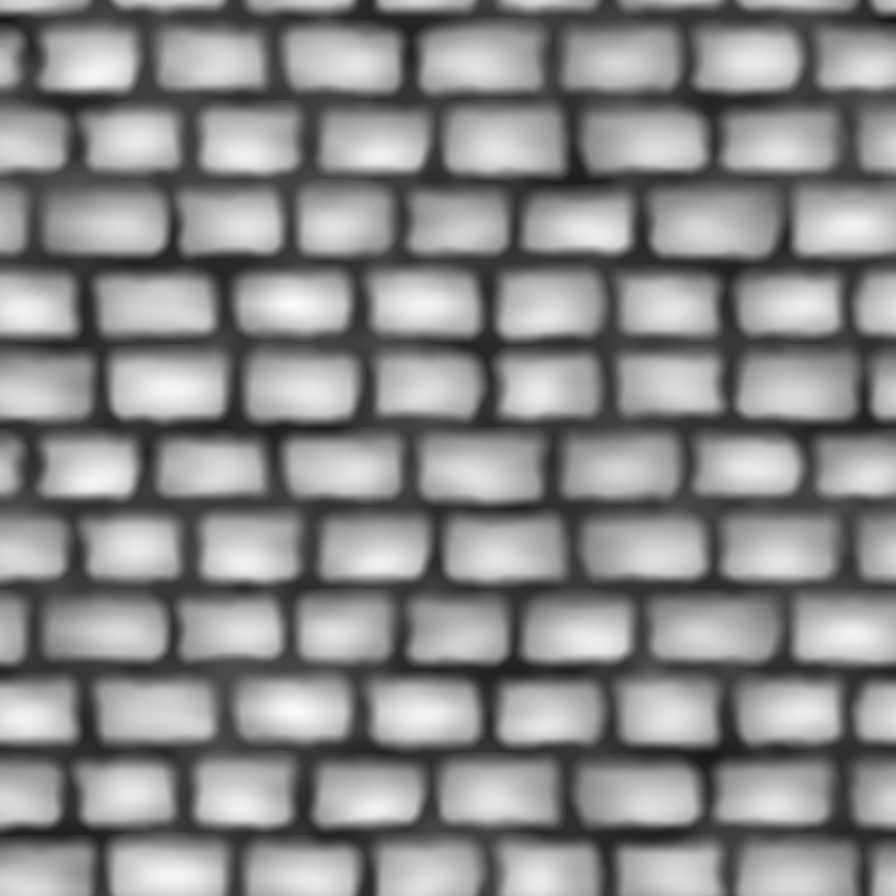
Give the GLSL for this texture map, as a three.js fragment shader.

```glsl
varying vec2 vUv;

float hash(vec2 p) {
  vec3 q = fract(vec3(p.xyx) * 0.1031);
  q += dot(q, q.yzx + 33.33);
  return fract((q.x + q.y) * q.z);
}

// Value noise that wraps after the given number of lattice cells
float noise(vec2 p, float period) {
  vec2 i = floor(p), f = fract(p);
  f = f * f * (3.0 - 2.0 * f);
  vec2 a = mod(i, period), b = mod(i + 1.0, period);
  return mix(mix(hash(a), hash(vec2(b.x, a.y)), f.x),
             mix(hash(vec2(a.x, b.y)), hash(b), f.x), f.y);
}

// Joint rhythm of a course: offset, drift amount, drift phase
vec3 courseRhythm(float kind) {
  if (kind < 0.5) return vec3(0.255, 0.10, -2.92);
  if (kind < 1.5) return vec3(0.515, 0.10, -3.90);
  if (kind < 2.5) return vec3(0.170, 0.16, 0.67);
  if (kind < 3.5) return vec3(0.740, 0.09, -0.67);
  return vec3(0.785, 0.08, 0.20);
}

float jointAt(float i, vec3 rhythm) {
  return i + rhythm.x + rhythm.y * sin(i * 6.28318 / 7.0 + rhythm.z);
}

float roundedBox(vec2 p, vec2 halfSize, float radius) {
  vec2 d = abs(p) - halfSize + radius;
  return length(max(d, 0.0)) + min(max(d.x, d.y), 0.0) - radius;
}

void main() {
  // Eleven courses, counted downward; five kinds recur
  vec2 p = vec2(vUv.x, 1.0 - vUv.y) * 11.0 - vec2(0.0, 0.235);
  p.y += 0.07 * (noise(p, 11.0) - 0.5);
  float course = mod(floor(p.y), 11.0);
  float kind = course < 8.5 ? mod(course, 5.0) : (course < 9.5 ? 1.0 : 4.0);
  vec3 rhythm = courseRhythm(kind);
  if (course > 8.5 && course < 9.5) rhythm.x -= 0.045;

  // Brick enclosing this point, seven to a course
  vec2 grain = vec2(p.x, kind + fract(p.y));
  float along = vUv.x * 7.0 + 0.07 * (noise(grain * 2.0, 22.0) - 0.5);
  float first = floor(along - rhythm.x);
  float left = 0.0, right = 1.0, index = 0.0;
  for (int n = -1; n <= 1; n++) {
    float i = first + float(n);
    float a = jointAt(i, rhythm), b = jointAt(i + 1.0, rhythm);
    if (along >= a && along < b) {
      left = a;
      right = b;
      index = i;
    }
  }
  vec2 id = vec2(mod(index, 7.0), kind);
  float h1 = hash(id + 11.3), h2 = hash(id + 27.1), h3 = hash(id + 43.7);

  // Rounded outline, softer along the upper edge
  float halfWidth = 0.5 * (right - left) * 11.0 / 7.0;
  vec2 local = vec2((along - 0.5 * (left + right)) * 11.0 / 7.0, 0.5 - fract(p.y));
  local.x += local.y * 0.12 * (h3 - 0.5);
  vec2 halfSize = vec2(halfWidth - 0.09 - 0.04 * h1, 0.40 - 0.03 * h2);
  float edge = roundedBox(local, halfSize, 0.17);
  edge += 0.06 * (noise(grain * 4.0, 44.0) - 0.5);
  float softness = 0.10 + 0.05 * smoothstep(-0.3, 0.4, local.y);
  float face = 1.0 - smoothstep(-softness, softness, edge);

  // Domed shading with an off-centre highlight and faint smears
  vec2 peak = vec2((h2 - 0.35) * 0.4 * halfWidth, -0.10 + 0.14 * (h3 - 0.5));
  vec2 e = (local - peak) / vec2(halfWidth * 0.85, 0.38);
  float shade = mix(0.51, 0.88, exp(-dot(e, e)));
  shade *= 0.92 + 0.16 * h1;
  shade += 0.11 * (noise(grain * vec2(2.0, 4.0) + 7.0, 22.0) - 0.5);

  // Dark mortar with blotches
  float mortar = 0.08 + 0.15 * noise(p, 11.0) + 0.09 * noise(p * 3.0, 33.0);
  gl_FragColor = vec4(vec3(clamp(mix(mortar, shade, face), 0.0, 1.0)), 1.0);
}
```
